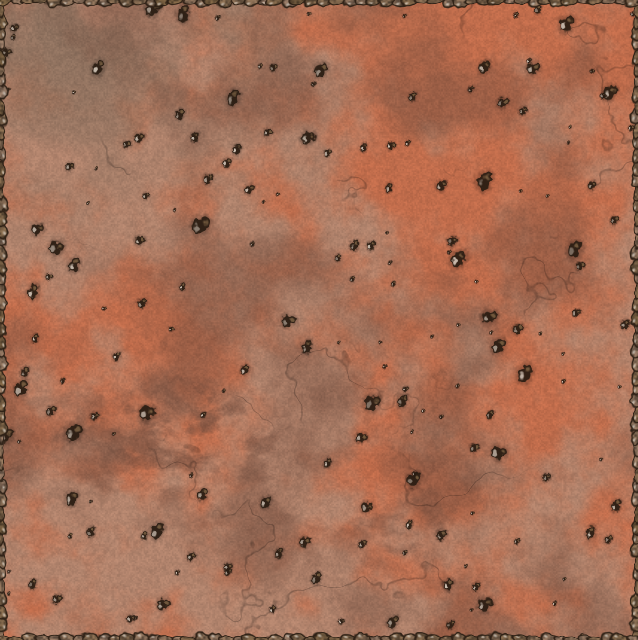
Write a Shadertoy shader that draws this texture.

```glsl
// Weathered terracotta tile with mottled stains, glinting pits and chipped edges.
#define ORANGE vec3(0.755, 0.425, 0.295)
#define TAN vec3(0.695, 0.515, 0.425)
#define BROWN vec3(0.47, 0.315, 0.25)
#define GREY vec3(0.53, 0.43, 0.36)
#define PIT_DARK vec3(0.16, 0.11, 0.07)
#define PIT_OLIVE vec3(0.43, 0.34, 0.23)
#define GLINT vec3(0.86, 0.82, 0.77)
#define GRAIN 0.20
#define PIT_CELLS 15.0
#define CHIP_CELLS 52.0
#define CHIP_DEPTH 0.011

float hash(vec2 p) {
    vec3 q = fract(p.xyx * 0.1031);
    q += dot(q, q.yzx + 33.33);
    return fract((q.x + q.y) * q.z);
}

vec2 hash2(vec2 p) {
    return vec2(hash(p), hash(p + 71.7));
}

float noise(vec2 p) {
    vec2 i = floor(p), f = fract(p);
    f = f * f * (3.0 - 2.0 * f);
    return mix(mix(hash(i), hash(i + vec2(1, 0)), f.x),
               mix(hash(i + vec2(0, 1)), hash(i + 1.0), f.x), f.y);
}

float fbm(vec2 p) {
    float sum = 0.0, amp = 0.5;
    for (int i = 0; i < 5; i++) {
        sum += amp * noise(p);
        p = mat2(1.6, 1.2, -1.2, 1.6) * p + 17.3;
        amp *= 0.5;
    }
    return sum / 0.97;
}

// Soft round region used to place the large stains
float patchAt(vec2 p, vec2 center, vec2 size) {
    vec2 q = (p - center) / size;
    return exp(-dot(q, q));
}

// Fired clay: cloudy tones, dark stains, hairlines and grain
vec3 clay(vec2 p) {
    vec2 w = p + 0.05 * (vec2(fbm(p * 8.0), fbm(p * 8.0 + 31.0)) - 0.5);
    float corner = patchAt(w, vec2(0.12, 0.96), vec2(0.32, 0.22));
    float warm = patchAt(w, vec2(0.82, 0.96), vec2(0.34, 0.22));
    float sooty = patchAt(w, vec2(0.28, 0.33), vec2(0.21, 0.13))
                + 0.6 * patchAt(w, vec2(0.66, 0.19), vec2(0.22, 0.13));
    float cloud = 0.55 * fbm(w * 4.5 + 3.0) + 0.45 * fbm(p * 19.0);
    vec3 col = mix(ORANGE, TAN, smoothstep(0.34, 0.65, cloud - 0.16 * warm + 0.07 * corner));
    col = mix(col, GREY, 0.85 * corner * smoothstep(0.25, 0.6, fbm(w * 12.0 + 9.0)));
    float soot = fbm(w * vec2(22.0, 32.0) + 50.0);
    col = mix(col, BROWN, 0.75 * min(sooty, 1.0) * smoothstep(0.44, 0.72, soot));
    col = mix(col, BROWN, 0.5 * smoothstep(0.48, 0.75, fbm(w * 7.0 + 80.0)));
    float vein = abs(fbm(p * 6.0 + 120.0) - 0.5);
    float veinMask = smoothstep(0.55, 0.7, noise(p * 7.0 + 5.0));
    col *= 1.0 - 0.2 * veinMask * smoothstep(0.009, 0.0, vein);
    float grain = 0.6 * noise(p * 430.0) + 0.4 * noise(p * 170.0) - 0.5;
    return col * (1.0 + GRAIN * grain);
}

// Scattered two-lobed pits with a bright left lip
vec3 addPits(vec3 col, vec2 p, float cells, float density, vec2 radii) {
    vec2 id = floor(p * cells);
    for (int k = 0; k < 9; k++) {
        vec2 c = id + vec2(k % 3, k / 3) - 1.0;
        vec2 rnd = hash2(c + cells);
        vec2 center = (c + 0.1 + 0.8 * hash2(c + cells * 3.0)) / cells;
        float crowd = 0.6 + 0.8 * noise(center * 6.0 + 40.0);
        if (rnd.x > density * crowd) continue;
        float r = mix(radii.x, radii.y, rnd.y * rnd.y);
        vec2 q = (p - center) / r;
        float turn = 0.2 + 1.0 * hash(c + 9.0);
        vec2 lobe = 1.05 * vec2(cos(turn), sin(turn));
        float rough = 0.55 * (noise(q * 2.2 + c * 7.0) - 0.5);
        float d = min(length(q * vec2(1.0, 0.85)) - 0.95, length(q - lobe) - 0.72) + rough;
        float soft = 0.0012 / r;
        vec3 pit = mix(PIT_DARK, PIT_OLIVE, smoothstep(0.55, 0.1, length(q - lobe) + rough));
        float lip = smoothstep(0.6, 0.2, length((q + vec2(0.35, 0.15)) * vec2(1.2, 0.85)) + rough);
        pit = mix(pit, GLINT, lip * (0.45 + 0.5 * hash(c + 4.0)));
        col *= 1.0 - 0.2 * smoothstep(0.8, 0.0, d);
        col = mix(col, pit, 0.92 * smoothstep(soft, -soft, d));
    }
    return col;
}

// Overlapping scalloped chips along one side; depth is measured inward
vec3 addChips(vec3 col, float along, float depth, float side) {
    float i = floor(along * CHIP_CELLS);
    for (int k = -1; k <= 1; k++) {
        vec2 c = vec2(i + float(k), side * 19.0 + 3.0);
        vec2 rnd = hash2(c);
        float x = along * CHIP_CELLS - c.x - 0.25 - 0.5 * rnd.x;
        float reach = CHIP_DEPTH * (0.45 + 0.75 * rnd.y);
        vec2 q = vec2(x / 0.75 + 0.35 * depth / reach, depth / reach);
        float d = length(q) - 1.0 + 0.3 * (noise(vec2(along, depth) * 190.0 + side * 40.0) - 0.5);
        vec3 chip = mix(PIT_OLIVE, GREY, rnd.x) * (0.65 + 0.6 * noise(vec2(along, depth) * 260.0));
        chip = mix(chip, GLINT, 0.7 * smoothstep(0.35, 0.0, length(q - vec2(-0.25, 0.55))) * step(0.4, rnd.y));
        chip = mix(chip, PIT_DARK, 0.9 * smoothstep(-0.32, -0.1, d));
        col = mix(col, chip, smoothstep(0.12, -0.12, d));
    }
    return col;
}

void mainImage(out vec4 fragColor, in vec2 fragCoord) {
    vec2 p = fragCoord / iResolution.y;
    vec2 far = iResolution.xy / iResolution.y - p;
    vec3 col = clay(p);
    col = addPits(col, p, PIT_CELLS * 1.6, 0.16, vec2(0.002, 0.006));
    col = addPits(col, p, PIT_CELLS, 0.36, vec2(0.005, 0.0105));
    col = addChips(col, p.y, p.x, 0.0);
    col = addChips(col, p.y, far.x, 1.0);
    col = addChips(col, p.x, p.y, 2.0);
    col = addChips(col, p.x, far.y, 3.0);
    fragColor = vec4(col, 1.0);
}
```
